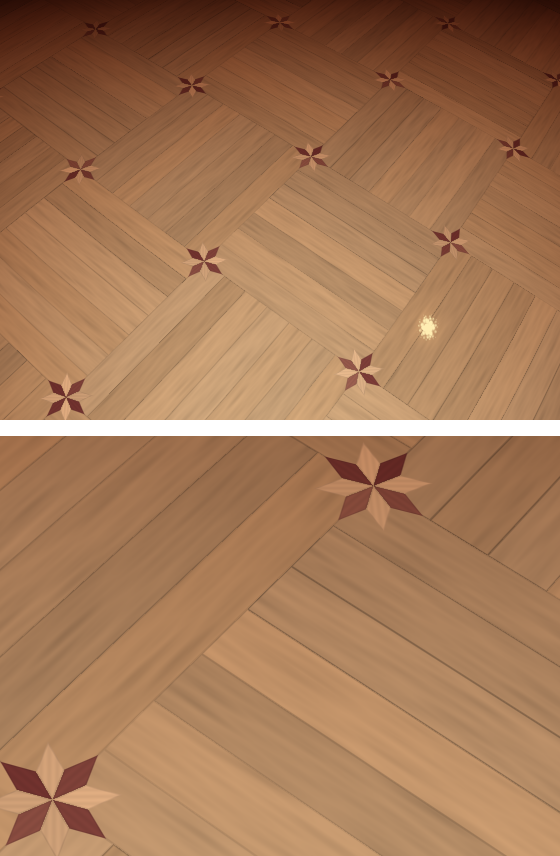
Top: the whole. Bottom: its middle third, enlarged.
This texture is drawn by a Shadertoy shader. Its source:

```glsl
// Oak parquet floor in perspective: basket-weave tiles with eight-point inlaid stars at the corners.
#define PLANKS 7.0          // planks per tile
#define SEAM 0.0022         // half width of a seam, in tiles
#define STAR_RADIUS 0.125   // in tiles
#define LENS_BULGE 0.12
#define GRAIN_AMOUNT 0.019
#define PLANK_CONTRAST 0.11
#define TILE_CONTRAST 0.05
#define OAK vec3(0.75, 0.592, 0.435)
#define MAPLE vec3(0.91, 0.72, 0.545)
#define ROSEWOOD vec3(0.45, 0.20, 0.19)
#define GLARE_POS vec2(0.352, -0.280)

const float PI = 3.14159265;

float hash(vec2 p) {
    vec3 q = fract(vec3(p.xyx) * 0.1031);
    q += dot(q, q.yzx + 33.33);
    return fract((q.x + q.y) * q.z);
}

// Distance to the nearest scattered cell point
float cellular(vec2 p) {
    vec2 cell = floor(p);
    float nearest = 2.0;
    for (int j = -1; j <= 1; j++)
    for (int i = -1; i <= 1; i++) {
        vec2 c = cell + vec2(i, j);
        vec2 point = c + vec2(hash(c), hash(c + 57.3));
        nearest = min(nearest, length(p - point));
    }
    return nearest;
}

// Screen position to floor position, one unit per tile
vec2 floorPosition(vec2 screen) {
    screen *= 1.0 + LENS_BULGE * dot(screen, screen);
    mat3 floorToScreen = mat3( 0.355,  -0.232,  -0.098,
                               0.268,   0.2708,  0.163,
                              -0.1816, -0.1227,  1.0);
    vec3 p = inverse(floorToScreen) * vec3(screen, 1.0);
    return p.xy / p.z;
}

// Layered sines bent along the plank; fine layers fade where unresolved
float woodGrain(vec2 p, float seed, float px) {
    float bend = sin(p.x * 5.0 + seed * 40.0) + 0.5 * sin(p.x * 11.0 + p.y * 17.0 + seed * 90.0);
    float sum = 0.0, freq = 48.0, amp = 0.6;
    for (int i = 0; i < 4; i++) {
        float fade = exp(-0.15 * px * px * freq * freq);
        sum += amp * fade * sin(p.y * freq + bend * (1.1 + 0.4 * float(i)) + seed * 70.0 * float(i + 1));
        freq *= 1.73;
        amp *= 0.85;
    }
    return sum;
}

vec3 planks(vec2 pos, float px) {
    vec2 tile = floor(pos);
    vec2 local = pos - tile;
    float turned = mod(tile.x + tile.y, 2.0);
    vec2 p = turned > 0.5 ? local.yx : local;   // x along the plank, y across
    float row = p.y * PLANKS;
    vec2 id = vec2(tile.x * PLANKS + floor(row), tile.y * 2.0 + turned) + 100.0;
    float seed = hash(id);

    // Tone of each tile and plank, grain and dark pores
    float tone = 1.0 + PLANK_CONTRAST * (seed - 0.5) + TILE_CONTRAST * (hash(tile + 40.0) - 0.5);
    tone += GRAIN_AMOUNT * woodGrain(p, seed, px);
    float pores = cellular(vec2(p.x * 7.0, p.y * 60.0) + seed * 90.0);
    tone += 0.055 * (pores - 0.5);
    float streak = cellular(vec2(p.x * 2.0, p.y * 19.0) + seed * 40.0);
    tone -= 0.07 * (1.0 - smoothstep(0.0, 0.3, streak));
    vec3 color = OAK * tone;
    color.gb *= 1.0 - vec2(0.03, 0.07) * (hash(id + 31.7) - 0.4);

    // Faint seams between planks, some nearly closed, and around tiles
    float side = (0.5 - abs(fract(row) - 0.5)) / PLANKS;
    float end = 0.5 - abs(p.x - 0.5);
    float seam = 1.0 - smoothstep(SEAM - px * 0.6, SEAM + px * 0.6, min(side, end));
    float gap = hash(id + 7.1);
    return color * (1.0 - seam * mix(0.08, 0.30, gap * gap));
}

// Star of eight rhombic petals, alternating two woods
vec3 inlayStar(vec3 ground, vec2 pos, float px) {
    vec2 center = floor(pos + 0.5);
    vec2 p = pos - center;
    float sector = floor(atan(p.y, p.x) / (PI / 4.0) + 0.5);
    float angle = sector * PI / 4.0;
    vec2 q = vec2(dot(p, vec2(cos(angle), sin(angle))), dot(p, vec2(-sin(angle), cos(angle))));
    float halfLength = STAR_RADIUS * 0.5;
    float halfWidth = halfLength * tan(PI / 8.0);
    float d = (abs(q.x - halfLength) / halfLength + abs(q.y) / halfWidth - 1.0) * halfWidth * cos(PI / 8.0);

    float petal = mod(sector + 8.0, 8.0);
    float seed = hash(center * 9.0 + petal + 50.0);
    vec3 wood = mod(petal, 2.0) < 0.5 ? mix(ROSEWOOD, MAPLE, 0.32 * seed * seed) : MAPLE * (0.88 + 0.14 * seed);
    wood *= 1.0 + 0.025 * sin(q.y * 420.0 + seed * 20.0 + q.x * 30.0);
    wood *= 1.0 - 0.12 * smoothstep(-0.003 - px * 0.4, 0.0, d);
    return mix(ground, wood, 1.0 - smoothstep(-px * 0.6, px * 0.6, d));
}

void mainImage(out vec4 fragColor, in vec2 fragCoord) {
    vec2 screen = (fragCoord - 0.5 * iResolution.xy) / iResolution.y;
    vec2 pos = floorPosition(screen);
    float px = 0.7 * length(fwidth(pos));
    vec3 color = inlayStar(planks(pos, px), pos, px);

    // Light drops steeply toward the far end and gently to the sides, turning redder
    float depth = clamp(0.5 - screen.y, 0.0, 1.0);
    float light = 0.36 + 0.70 * (1.0 - exp(-3.3 * depth));
    light -= 0.34 * screen.x * screen.x;
    color *= pow(vec3(max(light, 0.1)), vec3(1.0, 1.63, 2.0));

    // Broken lamp reflection on the varnish
    vec2 g = (screen - GLARE_POS) / vec2(0.021, 0.027);
    float spot = 1.0 - smoothstep(0.6, 1.25, length(g) + 0.7 * cellular(g * 3.0) - 0.2);
    color += vec3(0.08, 0.06, 0.03) * exp(-0.5 * dot(g, g));
    fragColor = vec4(mix(color, vec3(1.0, 0.93, 0.70), spot), 1.0);
}
```
